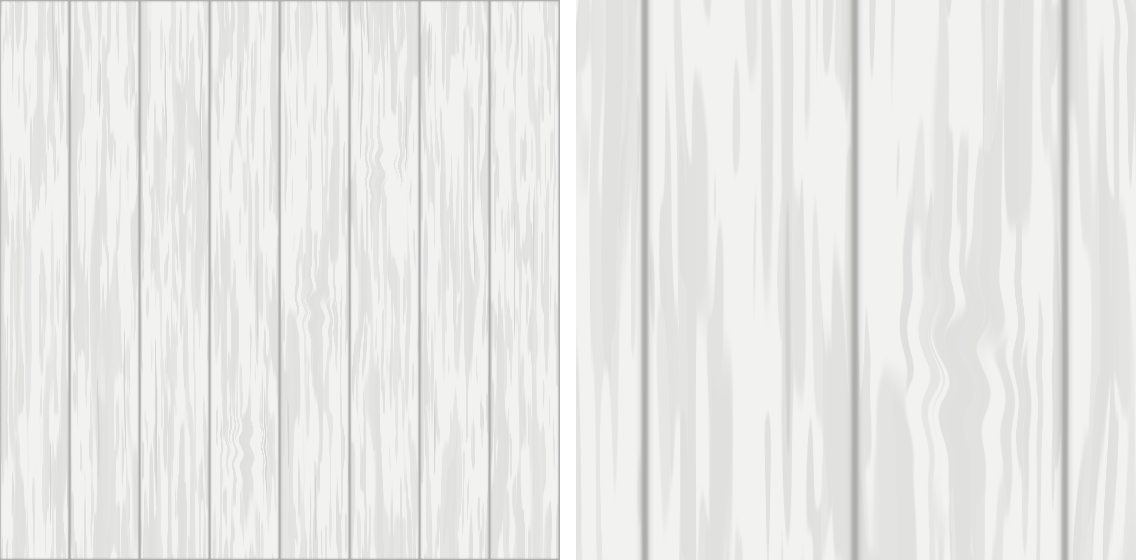
Left, the full canvas; right, a detail of the centre.
This texture is drawn by a three.js fragment shader. Its source:

```glsl
// Eight upright white-painted wood planks with rounded edges and soft grey seams.
// The grain is thresholded noise, stretched along each plank and bent by a gentle
// warp, with a few tapered cracks on top.
varying vec2 vUv;

float hash(vec2 p) {
  vec3 q = fract(p.xyx * vec3(0.1031, 0.1030, 0.0973));
  q += dot(q, q.yzx + 33.33);
  return fract((q.x + q.y) * q.z);
}

// One strand of grain: smooth random values along y, shifted per strand
float strand(float id, float y, float seed) {
  y += 9.0 * hash(vec2(id, seed + 0.5));
  float cell = floor(y);
  return mix(hash(vec2(id, cell + seed)), hash(vec2(id, cell + 1.0 + seed)),
             smoothstep(0.0, 1.0, fract(y)));
}

float grainNoise(vec2 p, float seed) {
  float id = floor(p.x);
  return mix(strand(id, p.y, seed), strand(id + 1.0, p.y, seed),
             smoothstep(0.0, 1.0, fract(p.x)));
}

// Rounded plank outline, negative inside
float plankDistance(vec2 p) {
  vec2 q = abs(p) - vec2(0.0625, 0.5) + 0.005;
  return length(max(q, 0.0)) + min(max(q.x, q.y), 0.0) - 0.005;
}

void main() {
  float across = (vUv.x + 0.0007) * 8.0;
  float plank = floor(across);
  vec2 p = vec2((fract(across) - 0.5) / 8.0, vUv.y - 0.5);
  float seed = plank * 37.0 + 11.0;

  // Bend the fibres, with a rippled figure on the middle planks
  vec2 g = vec2(p.x + 1.0, vUv.y);
  g.x += 0.006 * (grainNoise(vec2(g.x * 20.0, g.y * 7.0), seed) - 0.5);
  float figureY = vUv.y - 0.2 - 0.25 * (plank - 3.0);
  float figure = exp(-figureY * figureY * 400.0 - p.x * p.x * 900.0);
  figure *= 1.0 - step(1.5, abs(plank - 4.0));
  g.x += 0.005 * figure * sin(figureY * 125.0 + p.x * 40.0);

  // Pale streaks in three widths, gathered into patches and toward the ends
  float patches = grainNoise(vec2(g.x * 34.0, g.y * 5.0), seed + 5.0) - 0.5;
  float ends = smoothstep(0.36, 0.5, abs(p.y));
  float shade = 0.0;
  for (int i = 0; i < 3; i++) {
    float layer = float(i);
    vec2 stretch = vec2(95.0 + 75.0 * layer, 5.0 + 3.5 * layer);
    float n = grainNoise(g * stretch, seed + 61.0 * layer);
    n += 0.26 * patches + 0.06 * ends;
    float streak = smoothstep(0.67, 0.77, n);
    float depth = 0.045 + 0.025 * hash(vec2(floor(g.x * stretch.x + 0.5), seed));
    shade = max(shade, streak * depth);
  }
  vec3 color = vec3(0.948, 0.948, 0.947) - shade * vec3(1.0, 1.0, 1.04);

  // Long thin cracks, tapered at both tips
  for (int i = 0; i < 3; i++) {
    vec2 key = vec2(float(i) + 3.0, seed);
    float crackX = 1.0 + 0.1 * (hash(key) - 0.5);
    float t = (vUv.y - hash(key + 17.0)) / (0.05 + 0.12 * hash(key + 29.0));
    float width = 0.0016 * max(1.0 - t * t, 0.0);
    float crack = 1.0 - smoothstep(width * 0.4, width + 0.0007, abs(g.x - crackX));
    crack *= 1.0 - smoothstep(0.8, 1.0, abs(t));
    color = mix(color, vec3(0.81, 0.81, 0.80), 0.75 * crack);
  }

  // Shaded bevel and dark seam
  float inset = -plankDistance(p);
  color *= 1.0 - 0.09 * (1.0 - smoothstep(0.001, 0.006, inset));
  color = mix(color, vec3(0.68, 0.68, 0.675), 1.0 - smoothstep(0.0004, 0.0032, inset));

  gl_FragColor = vec4(color, 1.0);
}
```
